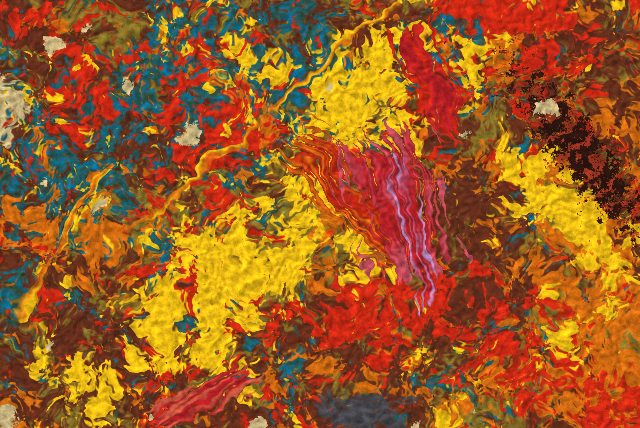
Reproduce this texture procedurally as a WebGL 2 fragment shader.

```glsl
#version 300 es
precision highp float;
precision highp int;
// Abstract layered oil paint: teal, orange, red and yellow coats cover one another
// where gradient noise, biased by broad soft zones, rises above zero.
// Bristled strokes, a rippled dark band and cream flecks lie on top.
#define BROWN   vec3(0.39, 0.18, 0.11)
#define OLIVE   vec3(0.52, 0.44, 0.15)
#define TEAL    vec3(0.13, 0.36, 0.39)
#define ORANGE  vec3(0.80, 0.41, 0.07)
#define RED     vec3(0.79, 0.16, 0.08)
#define YELLOW  vec3(0.93, 0.74, 0.08)
#define CRIMSON vec3(0.68, 0.12, 0.14)
#define CREAM   vec3(0.76, 0.68, 0.48)
#define GRAIN   15.0   // speckle cells per canvas height
#define PATCH   3.2    // broad patches per canvas height
#define EDGE    0.28   // softness of the paint edges
#define RELIEF  0.16   // strength of the raised paint shading

uniform vec2 u_resolution;
out vec4 fragColor;

vec2 hash2(vec2 cell) {
    const uint m = 1664525u;
    uvec2 k = uvec2(ivec2(cell)) * m + 1013904223u;
    for (int i = 0; i < 2; i++) {
        k.x += k.y * m;
        k.y += k.x * m;
        k ^= k >> 16u;
    }
    return vec2(k & 65535u) / 65535.0;
}

float corner(vec2 cell, vec2 offset) {
    float angle = 6.2832 * hash2(cell).x;
    return dot(vec2(cos(angle), sin(angle)), offset);
}

// Gradient noise, scaled to a spread of about one
float noise(vec2 p) {
    vec2 c = floor(p), f = p - c, e = vec2(1.0, 0.0);
    vec2 w = f * f * f * (f * (f * 6.0 - 15.0) + 10.0);
    float low = mix(corner(c, f), corner(c + e, f - e), w.x);
    float high = mix(corner(c + e.yx, f - e.yx), corner(c + 1.0, f - 1.0), w.x);
    return 4.0 * mix(low, high, w.y);
}

float fbm(vec2 p, float gain) {
    float sum = 0.0, power = 0.0, amp = 1.0;
    for (int i = 0; i < 4; i++) {
        sum += amp * noise(p);
        power += amp * amp;
        p = mat2(1.6, 1.2, -1.2, 1.6) * p + 7.3;
        amp *= gain;
    }
    return sum * inversesqrt(power);
}

// Soft rotated ellipse, one at its centre
float zone(vec2 p, vec2 centre, float angle, vec2 radius) {
    float c = cos(angle), s = sin(angle);
    vec2 d = mat2(c, -s, s, c) * (p - centre) / radius;
    return exp(-dot(d, d));
}

void coat(inout vec3 color, vec3 paint, float cover) {
    color = mix(color, paint, smoothstep(-EDGE, EDGE, cover));
}

// Ragged field of broad patches and fine speckle
float ragged(vec2 p, float seed) {
    return 0.6 * fbm(p * PATCH + seed, 0.6) + 0.75 * fbm(p * GRAIN + seed * 3.0, 0.85);
}

void brush(inout vec3 color, vec2 p, vec2 a, vec2 b, float width, vec3 paint, vec3 streak) {
    vec2 axis = normalize(b - a), d = p - a;
    float along = dot(d, axis), across = dot(d, vec2(-axis.y, axis.x));
    float bristle = noise(vec2(across * 95.0, along * 7.0) + a * 50.0);
    float inside = min(width - abs(across), min(along, length(b - a) - along));
    float mask = smoothstep(-0.003, 0.003, inside + 0.45 * width * bristle);
    color = mix(color, mix(paint, streak, smoothstep(-0.4, 1.7, bristle)), mask);
}

void main() {
    vec2 p = gl_FragCoord.xy / u_resolution.y;
    vec2 q = p + 0.012 * vec2(fbm(p * 6.0, 0.6), fbm(p * 6.0 + 31.0, 0.6));
    float fine = fbm(p * 38.0 + 5.0, 0.8);

    // Broad zones of colour
    float cool = zone(p, vec2(0.42, 0.80), 0.3, vec2(0.50, 0.30)) + 0.6 * zone(p, vec2(0.05, 0.35), 0.0, vec2(0.2));
    float warm = smoothstep(0.8, 1.4, p.x);
    float hot = zone(p, vec2(0.19, 0.86), 1.4, vec2(0.2, 0.08)) + zone(p, vec2(0.88, 0.27), 0.3, vec2(0.28, 0.12))
              + zone(p, vec2(1.35, 0.93), -0.4, vec2(0.25, 0.12));
    float bright = zone(p, vec2(0.60, 0.40), 0.65, vec2(0.34, 0.13)) + 0.8 * zone(p, vec2(0.83, 0.83), 1.2, vec2(0.24, 0.12))
                 + 0.8 * zone(p, vec2(1.26, 0.58), -0.8, vec2(0.25, 0.09)) + 0.6 * zone(p, vec2(0.25, 0.12), 0.3, vec2(0.25, 0.1));

    // Speckled coats, from the ground up
    vec3 color = mix(BROWN, OLIVE, smoothstep(-0.2, 1.2, ragged(q, 3.0) + 0.5 * bright));
    coat(color, TEAL + vec3(-0.06, 0.02, 0.09) * fine, ragged(q, 11.0) - 1.15 + 1.5 * cool);
    coat(color, ORANGE, ragged(q, 23.0) - 0.85 + 0.75 * warm - 0.4 * cool);
    coat(color, RED, ragged(q, 37.0) - 0.75 + 1.3 * hot - 0.3 * cool);
    coat(color, YELLOW, ragged(q, 53.0) - 1.35 + 2.1 * bright);
    coat(color, CREAM, 0.7 * ragged(q, 61.0) - 2.6 + 3.2 * zone(p, vec2(0.0, 0.74), 0.0, vec2(0.1, 0.14)));
    coat(color, vec3(0.27, 0.27, 0.29), 0.6 * ragged(q, 67.0) - 1.9 + 2.6 * zone(p, vec2(0.86, 0.04), 0.1, vec2(0.17, 0.07)));

    // Dark band with red ripples
    float band = zone(p, vec2(1.36, 0.64), -0.9, vec2(0.27, 0.07));
    float ripple = sin(dot(q, vec2(75.0, -95.0)) + 1.3 * fine);
    coat(color, mix(vec3(0.17, 0.08, 0.06), vec3(0.60, 0.20, 0.12), smoothstep(0.1, 0.9, ripple)), 2.6 * band - 1.5 + 0.5 * fine);

    // Bristled strokes and thin trails
    brush(color, q, vec2(0.96, 0.93), vec2(1.05, 0.70), 0.033, CRIMSON, RED);
    brush(color, q, vec2(0.70, 0.65), vec2(0.94, 0.41), 0.055, RED * 0.9, ORANGE);
    brush(color, q, vec2(0.89, 0.65), vec2(0.97, 0.39), 0.075, CRIMSON, vec3(0.74, 0.30, 0.36));
    brush(color, q, vec2(0.92, 0.62), vec2(1.00, 0.30), 0.020, CRIMSON, vec3(0.68, 0.52, 0.74));
    brush(color, q, vec2(0.38, 0.00), vec2(0.57, 0.13), 0.035, CRIMSON, vec3(0.78, 0.35, 0.25));
    brush(color, q, vec2(0.26, 0.42), vec2(0.93, 1.00), 0.006, ORANGE, YELLOW);
    brush(color, q, vec2(0.05, 0.27), vec2(0.24, 0.60), 0.008, ORANGE, YELLOW);

    // Scattered cream flecks
    vec2 cell = floor(p * 6.0);
    for (int i = 0; i < 9; i++) {
        vec2 id = cell + vec2(i % 3 - 1, i / 3 - 1), pick = hash2(id + 90.0);
        float radius = 0.006 + 0.018 * pick.y * pick.y;
        float gap = radius - length(q - (id + hash2(id + 40.0)) / 6.0) + 0.004 * fine;
        color = mix(color, CREAM, step(pick.x, 0.22) * smoothstep(-0.002, 0.003, gap));
    }

    // Raised paint lit from the upper left
    float lit = noise(q * 62.0) - noise((q + vec2(-0.004, 0.005)) * 62.0);
    color *= 1.0 + RELIEF * (0.45 * fine + 0.5 * lit);
    fragColor = vec4(clamp(color, 0.0, 1.0), 1.0);
}
```
